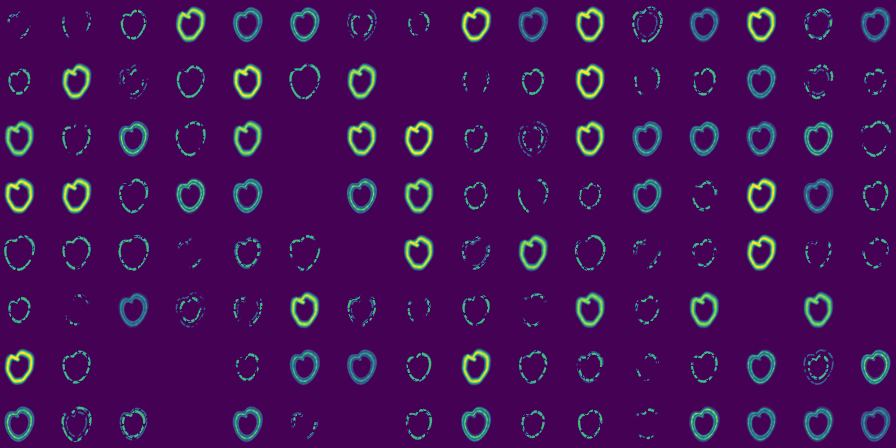
Reproduce this pattern procedurally as a Shadertoy shader.

```glsl
// Grid of small glowing heart outlines, from bold rings to broken arcs, on deep violet.

float hash(vec2 p) {
    vec3 q = fract(p.xyx * vec3(0.1031, 0.1030, 0.0973));
    q += dot(q, q.yzx + 33.33);
    return fract((q.x + q.y) * q.z);
}

// Cellular noise: distance to the nearest scattered point
float cellular(vec2 p) {
    vec2 base = floor(p);
    float nearest = 2.0;
    for (int j = -1; j <= 1; j++)
        for (int i = -1; i <= 1; i++) {
            vec2 cell = base + vec2(i, j);
            vec2 point = cell + vec2(hash(cell), hash(cell + 57.3));
            nearest = min(nearest, length(point - p));
        }
    return nearest;
}

float segment(vec2 p, vec2 a, vec2 b) {
    vec2 ab = b - a;
    return length(p - a - ab * clamp(dot(p - a, ab) / dot(ab, ab), 0.0, 1.0));
}

// Signed distance (x) and angle (y) of a leaning heart with a notch at its upper left
vec2 heart(vec2 p) {
    vec2 q = vec2((p.x - 0.06 * p.y) / (0.205 + 0.14 * p.y), p.y / 0.25);
    float angle = atan(q.y, q.x);
    float notch = 0.06 * exp(-pow((angle - 1.95) / 0.3, 2.0));
    return vec2((length(q) - 1.0) * 0.22 + notch, angle);
}

float stroke(float d, float core, float edge) {
    return 1.0 - smoothstep(core, edge, abs(d));
}

// Violet, blue, teal, green, yellow
vec3 heat(float t) {
    vec3 c = mix(vec3(0.27, 0.005, 0.33), vec3(0.23, 0.32, 0.55), clamp(t * 4.0, 0.0, 1.0));
    c = mix(c, vec3(0.13, 0.57, 0.55), clamp(t * 4.0 - 1.0, 0.0, 1.0));
    c = mix(c, vec3(0.37, 0.79, 0.38), clamp(t * 4.0 - 2.0, 0.0, 1.0));
    return mix(c, vec3(0.99, 0.91, 0.14), clamp(t * 4.0 - 3.0, 0.0, 1.0));
}

void mainImage(out vec4 fragColor, in vec2 fragCoord) {
    // 16 by 8 grid, counted from the upper left
    vec2 uv = fragCoord / iResolution.y;
    vec2 grid = vec2(uv.x - 0.043, 0.9453 - uv.y) / 0.1274;
    vec2 id = floor(grid + 0.5);
    vec2 p = (grid - id) * vec2(1.0, -1.0);

    // Random traits of this heart
    float kind = hash(id + 11.7);
    float trait = hash(id + 43.1);
    float facing = 3.1416 * hash(id + 91.9);

    vec2 shape = heart(p);
    float d = shape.x;
    float grain = cellular(p * 15.0 + id * 31.0);
    float hook = segment(p, vec2(-0.14, 0.185), vec2(-0.03, 0.135));
    float value = 0.0;

    if (kind < 0.2) {
        // Bold ring with a hooked notch
        float sway = 0.008 * sin(shape.y * 2.0 + facing) + 0.004 * sin(shape.y * 7.0);
        value = max(stroke(d + sway, 0.0, 0.075), stroke(hook, 0.01, 0.06));
        value *= mix(0.86, 1.08, trait) - 0.12 * grain;
    } else if (kind < 0.44) {
        // Medium ring, streaked along its length
        float streaks = 0.75 + 0.25 * cos(d * 120.0 + facing * 2.0);
        value = max(stroke(d, 0.015, 0.072), 0.8 * stroke(hook, 0.005, 0.045));
        value *= streaks * mix(0.55, 0.85, trait) * (1.1 - 0.45 * grain);
    } else if (kind < 0.95) {
        // Thin arcs on two opposite sides, broken into dashes
        float side = abs(cos(shape.y - facing));
        float sparse = mix(-0.3, 0.8, trait);
        float arc = smoothstep(sparse, sparse + 0.25, side);
        float dashes = 1.0 - smoothstep(0.45, 0.7, grain + 0.15 * trait);
        float shift = mix(-0.045, 0.045, hash(id + 71.3));
        value = stroke(d - shift, 0.008, 0.034);
        value = max(value, 0.5 * stroke(d + shift, 0.0, 0.028) * step(0.6, fract(trait * 7.0)));
        value *= 0.68 * arc * dashes;
    }

    fragColor = vec4(heat(clamp(value, 0.0, 1.0)), 1.0);
}
```
